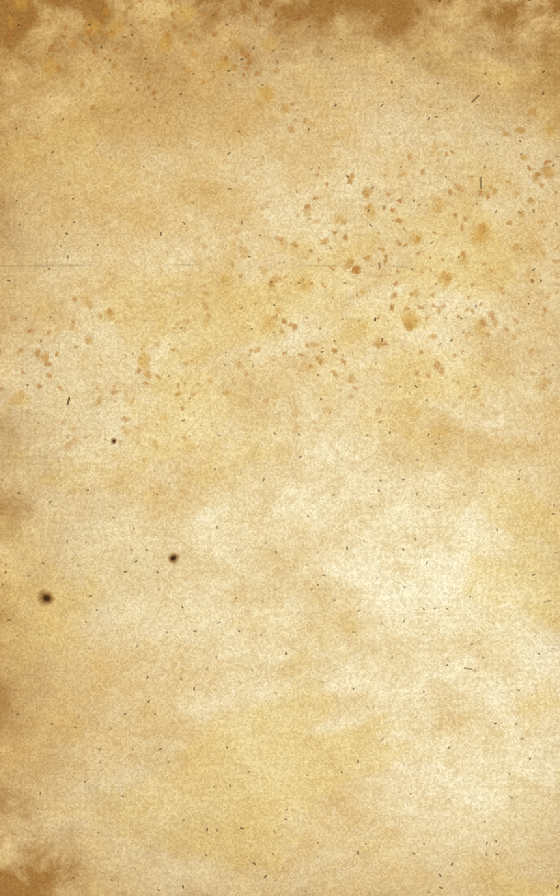
Give the GLSL for this texture, as a Shadertoy shader.

```glsl
// Aged parchment with browned edges, foxing spots, fine grain and dark flecks.

vec2 hash2(vec2 p) {
    vec3 q = fract(p.xyx * vec3(0.1031, 0.1030, 0.0973));
    q += dot(q, q.yzx + 33.33);
    return fract((q.xx + q.yz) * q.zy);
}

// Layered, warped sines: soft stains, roughly -1 to 1
float clouds(vec2 p) {
    float sum = 0.0, amp = 0.5;
    for (int i = 0; i < 7; i++) {
        p += 0.35 * sin(p.yx * 1.2 + float(i) * vec2(1.7, 2.9));
        sum += amp * sin(p.x) * sin(p.y + 0.8);
        p = mat2(1.5, 1.1, -1.1, 1.5) * p + 3.7;
        amp *= 0.66;
    }
    return sum * 1.25;
}

// Cellular noise: distance to the nearest point, and that point's random value
vec2 cellular(vec2 p) {
    vec2 base = floor(p), nearest = vec2(9.0, 0.0);
    for (int y = -1; y <= 1; y++)
    for (int x = -1; x <= 1; x++) {
        vec2 cell = base + vec2(x, y);
        float d = length(cell + 0.1 + 0.8 * hash2(cell) - p);
        if (d < nearest.x) nearest = vec2(d, hash2(cell + 71.0).x);
    }
    return nearest;
}

// Short fibres at random angles, in a given share of the cells
float flecks(vec2 p, float scale, float width, float share) {
    vec2 cell = floor(p * scale);
    vec2 place = hash2(cell + 13.0), kind = hash2(cell + 57.0);
    vec2 local = fract(p * scale) - 0.2 - 0.6 * place;
    vec2 dir = vec2(cos(6.28 * kind.y), sin(6.28 * kind.y));
    float reach = 0.1 * place.x;
    float d = length(local - dir * clamp(dot(local, dir), -reach, reach)) / scale;
    return step(kind.x, share) * (0.25 + 0.75 * place.y) * (1.0 - smoothstep(width * 0.3, width, d));
}

void mainImage(out vec4 fragColor, in vec2 fragCoord) {
    vec2 uv = fragCoord / iResolution.xy;
    vec2 p = fragCoord / iResolution.x;
    float top = iResolution.y / iResolution.x;

    float broad = clouds(p * vec2(4.0, 6.5) + 1.3);
    float mottle = clouds(p * vec2(10.0, 15.0) + 8.1);
    float fine = clouds(p * 36.0 + 4.4);
    vec2 ragged = p + 0.007 * vec2(fine, clouds(p * 40.0 + 15.0));

    // Paper: pale cream, warmer stains and a lighter lower right
    float light = 0.58 + 0.36 * broad + 0.32 * mottle + 0.26 * fine;
    light += 0.36 * (1.0 - smoothstep(0.1, 0.75, length((uv - vec2(0.68, 0.3)) * vec2(0.9, 1.0)))) - 0.08;
    light -= 0.3 * exp(-pow((uv.y - 0.87) * 11.0, 2.0));
    vec3 color = mix(vec3(0.86, 0.725, 0.475), vec3(0.945, 0.88, 0.705), clamp(light, 0.0, 1.15));
    float yellow = smoothstep(0.0, 0.6, clouds(p * vec2(5.0, 8.0) + 21.0));
    color = mix(color, vec3(0.91, 0.795, 0.485), 0.45 * yellow);

    // Small blotches with rough borders
    float stain = clouds(ragged * vec2(9.0, 15.0) + 33.0);
    color *= 1.0 - vec3(0.02, 0.035, 0.06) * smoothstep(0.22, 0.34, stain);
    color += vec3(0.012, 0.02, 0.035) * (1.0 - smoothstep(-0.4, -0.28, stain));

    // Browning along the top, the left and the corners
    float age = 0.85 * exp(-(1.0 - uv.y) * 16.0);
    age += 0.28 * exp(-uv.x * 13.0) + 0.1 * exp(-(1.0 - uv.x) * 20.0);
    age += 0.2 * exp(-uv.y * 22.0) + 0.6 * exp(-length(p) * 6.0);
    age += 0.2 * exp(-length((p - vec2(0.02, 0.42 * top)) * vec2(1.0, 0.7)) * 8.0);
    age += 0.3 * exp(-length(p - vec2(0.0, top)) * 7.0);
    age += 0.35 * exp(-length(p - vec2(1.0, top)) * 7.0);
    age *= 0.9 + 0.6 * mottle + 0.6 * fine;
    color = mix(color, vec3(0.62, 0.425, 0.19), clamp(age, 0.0, 0.9));

    // Foxing: ragged golden blots and smaller, redder dots
    float upper = smoothstep(0.4, 0.62, uv.y);
    float cluster = smoothstep(-0.1, 0.45, clouds(p * vec2(5.0, 8.0) + 51.0));
    cluster = max(cluster, exp(-pow(length((uv - vec2(0.66, 0.64)) * vec2(2.6, 6.0)), 2.0)));
    for (int i = 0; i < 3; i++) {
        float level = float(i);
        vec2 spot = cellular(ragged * (16.0 + 17.0 * level) + 17.0 * level);
        float radius = 0.2 + 0.9 * max(spot.y - 0.75, 0.0);
        float edge = spot.x - 0.12 * fine;
        float blot = step(0.75, spot.y) * (1.0 - smoothstep(radius * 0.1, radius, edge));
        vec3 rust = mix(vec3(0.80, 0.61, 0.27), vec3(0.68, 0.44, 0.18), level * 0.5);
        color = mix(color, rust, 0.6 * blot * cluster * (0.05 + 0.95 * upper));
    }

    // Grain, cloth weave and one faint crease
    float grain = cellular(p * 300.0).y - 0.5;
    float coarse = cellular(p * 140.0 + 9.0).y - 0.5;
    float weave = sin(p.x * 540.0 + 3.0 * fine) + sin(p.y * 490.0 + 3.0 * mottle);
    float relief = 0.125 * grain + 0.04 * coarse + 0.01 * weave * smoothstep(-0.3, 0.4, broad);
    color *= 1.0 - relief * vec3(0.75, 1.0, 1.4);
    float crease = 1.0 - smoothstep(0.0006, 0.003, abs(p.y - 0.703 * top - 0.002 * sin(p.x * 5.0)));
    color *= 1.0 - 0.1 * crease * smoothstep(-0.2, 0.3, mottle);

    // Tiny dark specks, a few fibres and three burnt pinholes
    float dark = 0.5 * flecks(p, 48.0, 0.0024, 0.12);
    dark = max(dark, 0.65 * flecks(p + 0.37, 7.0, 0.0026, 0.12));
    for (int i = 0; i < 3; i++) {
        float n = float(i);
        vec2 hole = vec2(0.08 + 0.24 * sin(n * 1.3), 0.333 * top + 0.07 * n * n);
        float d = length(mix(p, ragged, 0.5) - hole), size = 0.014 - 0.004 * n;
        color = mix(color, vec3(0.48, 0.29, 0.12), 0.7 * (1.0 - smoothstep(size * 0.4, size * 1.3, d)));
        dark = max(dark, 0.9 * (1.0 - smoothstep(size * 0.2, size * 0.65, d)));
    }
    color = mix(color, vec3(0.22, 0.14, 0.07), dark);

    fragColor = vec4(clamp(color, 0.0, 1.0), 1.0);
}
```
